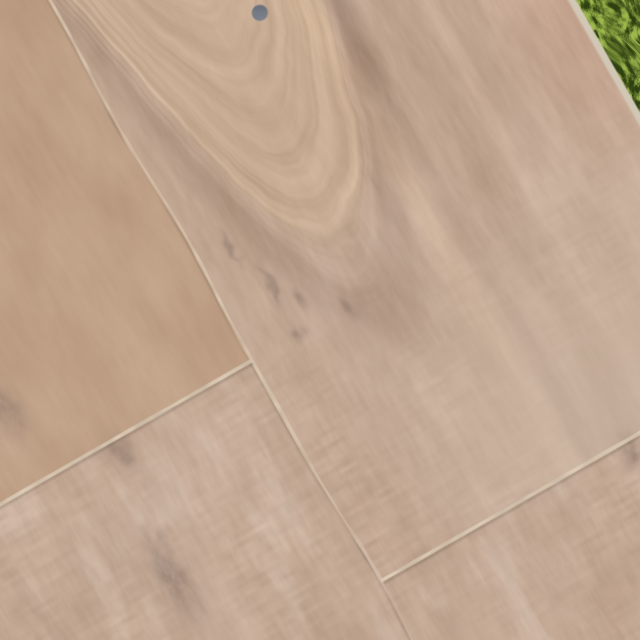
This texture is drawn by a Shadertoy shader. Its source:

```glsl
float hash(vec2 p) {
    p = fract(p * vec2(0.1031, 0.1137));
    p += dot(p, p.yx + 33.33);
    return fract((p.x + p.y) * p.x * 7.31);
}

float noise(vec2 p) {
    vec2 i = floor(p), f = fract(p);
    f = f * f * (3.0 - 2.0 * f);
    return mix(mix(hash(i), hash(i + vec2(1, 0)), f.x),
               mix(hash(i + vec2(0, 1)), hash(i + vec2(1, 1)), f.x), f.y);
}

float fbm(vec2 p) {
    float sum = 0.0, amp = 0.5;
    for (int i = 0; i < 4; i++) {
        sum += amp * noise(p);
        p = p * 2.03 + 17.1;
        amp *= 0.5;
    }
    return sum / 0.9375;
}

// Soft bump of half-width w around zero
float bump(float x, float w) { return exp(-x * x / (w * w)); }

// Nested arches of flat-sawn grain, then long streaks beside them
vec3 cathedral(vec3 wood, vec2 q, float warp) {
    float arch = q.y + 0.32 + 14.0 * (q.x - 0.78) * (q.x - 0.78) + 0.12 * warp;
    float inside = 1.0 - smoothstep(-0.06, 0.07, arch);
    float rings = fbm(vec2(arch * 50.0, q.x * 7.0)) - 0.5;
    wood = mix(wood, vec3(0.79, 0.68, 0.565), 0.55 * inside);
    wood += 0.11 * rings * (1.0 - smoothstep(0.0, 0.2, arch));
    wood += vec3(0.025, 0.022, 0.012) * bump(arch, 0.02);
    wood -= vec3(0.055, 0.055, 0.05) * bump(arch - 0.14, 0.10) * (1.0 - smoothstep(-0.1, 0.15, q.y));

    float x = q.x + 0.012 * warp;
    float patchy = 0.3 + 1.2 * fbm(q * vec2(45, 7));
    wood += vec3(0.04, 0.036, 0.025) * bump(x - 0.905, 0.022) * patchy;
    wood -= vec3(0.06, 0.06, 0.055) * bump(x - 0.948, 0.016) * patchy;
    wood += 0.03 * bump(x - 1.07, 0.014) * patchy;
    wood -= 0.03 * bump(x - 1.02, 0.025) * patchy;
    wood += vec3(0.025, 0.0, 0.0) * smoothstep(1.1, 1.26, q.x) * smoothstep(0.0, -0.5, q.y);
    return mix(wood, vec3(0.79, 0.71, 0.635), 0.6 * smoothstep(-0.35, 0.15, q.y) * smoothstep(0.6, 0.95, q.x));
}

void mainImage(out vec4 fragColor, in vec2 fragCoord) {
    vec2 p = fragCoord / iResolution.y;
    float px = 1.0 / iResolution.y;

    // Floor axes: x across the planks, y along them
    vec2 q = vec2(dot(p, vec2(0.868, 0.496)), dot(p, vec2(0.496, -0.868)));
    float seamX = q.x - 0.561 + 0.008 * (noise(vec2(q.y * 5.0, 3.0)) - 0.5);
    float column = step(0.0, seamX);
    float seamY = q.y - mix(-0.184, 0.215, column);
    float row = step(0.0, seamY);
    float worn = max(column, row);

    // Wood tone and grain, shifted per plank
    vec2 g = q + vec2(column, row) * vec2(5.3, 9.7);
    float warp = fbm(g * vec2(7, 5)) - 0.5;
    float grain = fbm(g * vec2(42, 6) + 2.0 * warp) - 0.5;
    float fibre = fbm(g * vec2(130, 28)) - 0.5;
    float mottle = fbm(g * vec2(12, 8) + 30.0) - 0.5;
    float brush = noise(g * vec2(32, 140)) * noise(g * vec2(10, 9) + 4.0);
    vec3 wood = mix(vec3(0.745, 0.625, 0.525), vec3(0.76, 0.655, 0.575), worn);
    wood += 0.06 * grain * (0.5 + 0.5 * worn) + vec3(0.07, 0.08, 0.09) * mottle;
    wood += 0.05 * fibre * (0.5 + 0.5 * worn);
    wood += 0.06 * (brush - 0.2) * max(row, column * smoothstep(-0.4, 0.1, q.y));
    wood += row * vec3(0.03, 0.04, 0.048) * smoothstep(0.45, 0.75, fbm(g * vec2(28, 8)));
    if (column > 0.5 && row < 0.5) wood = cathedral(wood, q, warp);

    // Dark knots: position, half-width and half-length along the plank
    vec4 knots[9] = vec4[9](
        vec4(0.360, 0.615, 0.005, 0.030), vec4(0.424, 0.555, 0.006, 0.028),
        vec4(0.470, 0.536, 0.007, 0.014), vec4(0.547, 0.520, 0.006, 0.014),
        vec4(0.465, 0.480, 0.011, 0.012), vec4(0.007, 0.362, 0.018, 0.045),
        vec4(0.188, 0.293, 0.018, 0.026), vec4(0.267, 0.105, 0.022, 0.075),
        vec4(0.990, 0.290, 0.018, 0.030));
    for (int i = 0; i < 9; i++) {
        vec2 d = p - knots[i].xy;
        d = vec2(dot(d, vec2(0.868, 0.496)), dot(d, vec2(0.496, -0.868)));
        d += 0.012 * (vec2(noise(p * 60.0), noise(p * 60.0 + 9.0)) - 0.5);
        float stain = exp(-dot(d / knots[i].zw, d / knots[i].zw));
        wood = mix(wood, vec3(0.53, 0.45, 0.41), stain * (0.1 + 0.75 * fbm(q * vec2(90, 50))));
    }

    // Grout, thinning on the long joint past the lower corner
    vec3 grout = vec3(0.84, 0.775, 0.69) + 0.10 * (noise(p * 60.0) - 0.5);
    float fade = smoothstep(0.19, 0.24, q.y);
    float longWidth = mix(0.0024, 0.0014, fade) * (0.5 + noise(q * 28.0));
    float crossWidth = 0.0028 * (0.75 + 0.5 * noise(q * 24.0));
    float soft = max(px, 0.0016);
    float longJoint = 1.0 - smoothstep(longWidth - soft, longWidth + soft, abs(seamX));
    float crossJoint = 1.0 - smoothstep(crossWidth - soft, crossWidth + soft, abs(seamY));
    wood *= 1.0 - 0.15 * bump(seamX + 0.004, 0.0025) * noise(q * 18.0) - 0.12 * bump(seamY - 0.005, 0.003);
    vec3 color = mix(wood, grout, 0.9 * crossJoint);
    color = mix(color, grout, longJoint * mix(0.5 + 0.4 * noise(q * 14.0), 0.2, fade));

    // Grey peg
    float peg = length(p - vec2(0.406, 0.98)) - 0.0125;
    color = mix(color, vec3(0.46, 0.48, 0.52) + 0.1 * (noise(p * 90.0) - 0.5), 1.0 - smoothstep(-0.002, 0.002, peg));

    // Pale floor rim and grass beyond it
    float edge = q.x - 1.266;
    float blades = fbm(q.yx * vec2(60, 130) + 2.0 * noise(p * 35.0));
    vec3 grass = mix(vec3(0.18, 0.25, 0.06), vec3(0.62, 0.72, 0.30), smoothstep(0.25, 0.75, blades));
    color = mix(color, vec3(0.82, 0.78, 0.71), smoothstep(-0.003, 0.003, edge));
    color = mix(color, grass, smoothstep(-0.002, 0.002, edge - 0.011));
    fragColor = vec4(clamp(color, 0.0, 1.0), 1.0);
}
```
